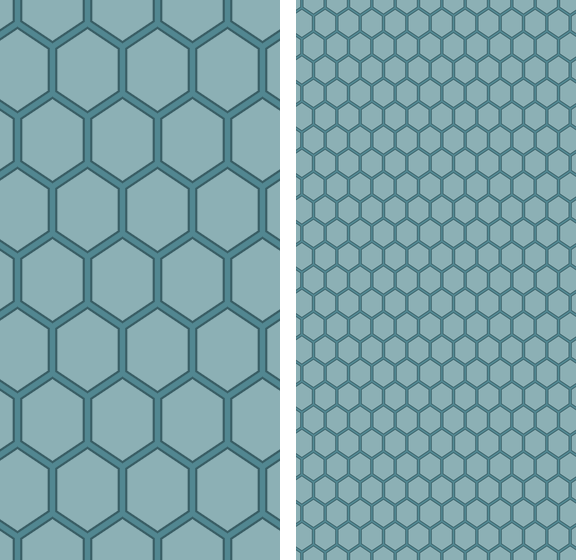
Left: one tile. Right: repeated 3 by 3.
Reproduce this pattern procedurally as a Shadertoy shader.

```glsl
// Honeycomb of pale blue-grey hexagons with dark-edged teal walls
#define COLUMNS 4.0
#define ROWS 8.0                // even, so the staggered rows wrap
#define WALL_HALF 0.069         // outer edge of the dark rim, in cell widths
#define CORE_HALF 0.039         // outer edge of the teal core
#define ROOF_SLOPE 0.66667      // slope of the slanted sides
#define APEX_HEIGHT 0.66667     // cell centre to top corner
#define STAGGER vec2(0.75, 0.0) // centre of the first cell
#define FACE_COLOR vec3(0.55, 0.69, 0.71)
#define RIM_COLOR vec3(0.22, 0.36, 0.39)
#define CORE_COLOR vec3(0.32, 0.53, 0.57)

// Signed distance to a pointy-topped hexagon, negative inside
float hexagon(vec2 p) {
    p = abs(p);
    vec2 roofNormal = normalize(vec2(ROOF_SLOPE, 1.0));
    float roof = dot(p, roofNormal) - APEX_HEIGHT * roofNormal.y;
    return max(p.x - 0.5, roof);
}

// Repeats one cell on every second row
vec2 repeatCell(vec2 p) {
    vec2 period = vec2(1.0, 2.0);
    return mod(p + 0.5 * period, period) - 0.5 * period;
}

// Distance from the nearest wall centre line
float wallDistance(vec2 p) {
    float evenRows = hexagon(repeatCell(p - STAGGER));
    float oddRows = hexagon(repeatCell(p - STAGGER - vec2(0.5, 1.0)));
    return -min(evenRows, oddRows);
}

// Antialiased coverage of a band around the centre line
float band(float dist, float halfWidth, float pixel) {
    return clamp((halfWidth - dist) / pixel + 0.5, 0.0, 1.0);
}

void mainImage(out vec4 fragColor, in vec2 fragCoord) {
    vec2 cells = vec2(COLUMNS, ROWS);
    vec2 p = fragCoord / iResolution.xy * cells;
    float pixel = COLUMNS / iResolution.x;
    float dist = wallDistance(p);

    // Layers: face, rim, core
    vec3 color = FACE_COLOR;
    color = mix(color, RIM_COLOR, band(dist, WALL_HALF, pixel));
    color = mix(color, CORE_COLOR, band(dist, CORE_HALF, pixel));
    fragColor = vec4(color, 1.0);
}
```
